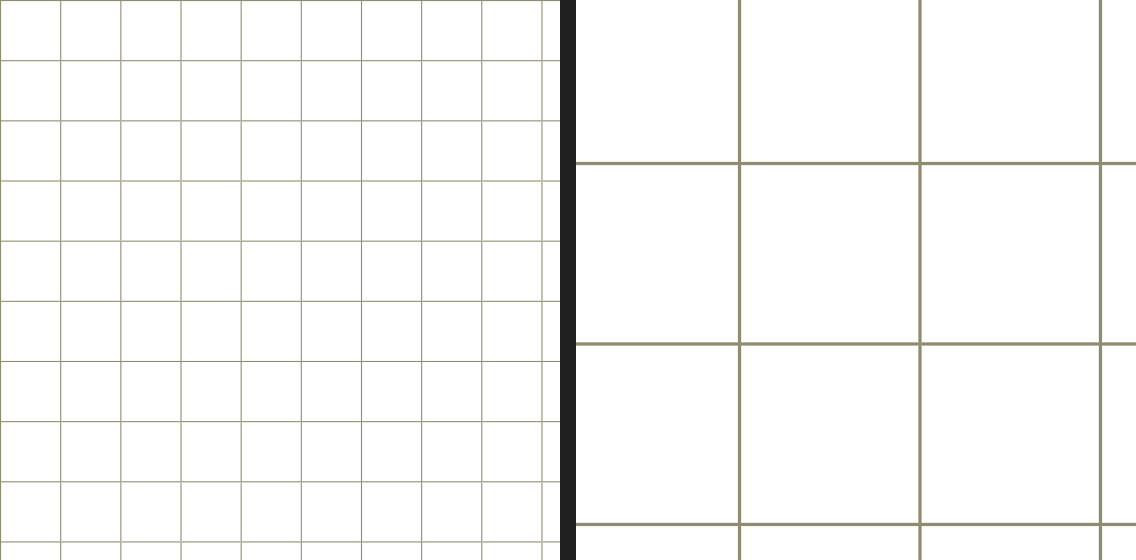
Left: the whole. Right: its middle third, enlarged.
Give the GLSL for this pattern, as a Shadertoy shader.

```glsl
// Draws a plain square grid of thin olive-grey lines on white, anchored at the top left.

const float PITCH = 55.0 / 512.0;       // spacing between lines
const float LINE_WIDTH = 1.0 / 512.0;
const vec3 PAPER_COLOR = vec3(1.0);
const vec3 LINE_COLOR = vec3(0.56, 0.55, 0.44);

// Distance on each axis to the nearest line centre
vec2 gridDistance(vec2 p, float pitch, float offset) {
    return abs(mod(p - offset + 0.5 * pitch, pitch) - 0.5 * pitch);
}

// Box-filtered coverage of a line, never wider than the line itself covers
vec2 lineCoverage(vec2 dist, float width, float pixel) {
    float peak = min(width / pixel, 1.0);
    return clamp((0.5 * (width + pixel) - dist) / pixel, 0.0, peak);
}

void mainImage(out vec4 fragColor, in vec2 fragCoord) {
    // Canvas units, measured right and down from the top left corner
    float pixel = 1.0 / iResolution.y;
    vec2 p = vec2(fragCoord.x, iResolution.y - fragCoord.y) * pixel;

    // The first lines lie flush with the left and top edges
    vec2 dist = gridDistance(p, PITCH, 0.5 * LINE_WIDTH);
    vec2 cover = lineCoverage(dist, LINE_WIDTH, pixel);

    fragColor = vec4(mix(PAPER_COLOR, LINE_COLOR, max(cover.x, cover.y)), 1.0);
}
```
